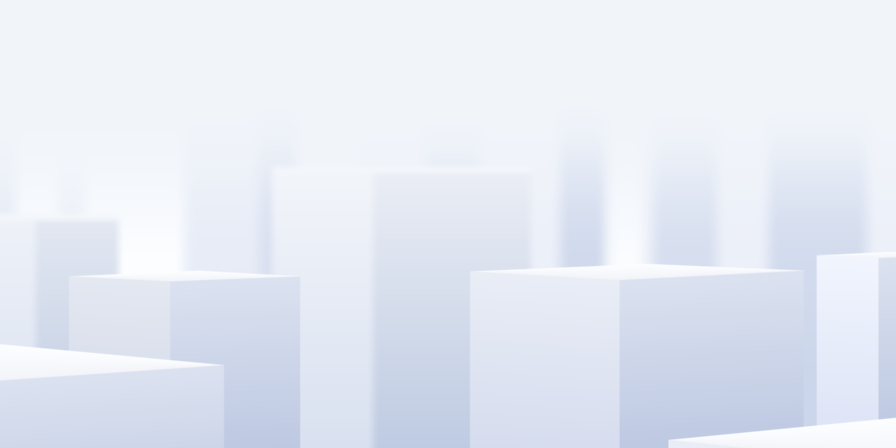
A Shadertoy shader for this background:

```glsl
// Pale blocks standing in bright mist: blurred far columns, two soft mid blocks
// and five crisp front blocks. Each block is two shaded faces split by a ridge,
// under a white top face bounded by two bent lines.

const vec3 SKY = vec3(.945, .96, .98);
const vec3 GLOW = vec3(.985, .993, 1.);
const vec3 MIST_BLUE = vec3(.80, .84, .92);

// Far columns: left, right, top, tint (positive is blue, negative is glow)
const vec4 COLUMNS[11] = vec4[11](
    vec4(-.10, .41, .77, -1.), vec4(-.10, .035, .74, .60),
    vec4(.13, .19, .68, .65), vec4(.42, .57, .78, .15),
    vec4(.575, .66, .79, .60), vec4(.67, .80, .76, -.60),
    vec4(.95, 1.07, .75, .80), vec4(1.25, 1.35, .79, .85),
    vec4(1.36, 1.435, .76, -.95), vec4(1.46, 1.60, .77, .70),
    vec4(1.715, 1.935, .78, .80));

// Soft coverage of the span from a to b
float span(float x, float a, float b, float blur) {
    return smoothstep(a - blur, a + blur, x) * (1. - smoothstep(b - blur, b + blur, x));
}

// Height at x of the line a-b-c, bent at b
float bentLine(float x, vec2 a, vec2 b, vec2 c) {
    return x < b.x ? mix(a.y, b.y, (x - a.x) / (b.x - a.x))
                   : mix(b.y, c.y, (x - b.x) / (c.x - b.x));
}

// Sky, low haze and the far columns
vec3 mist(vec2 p) {
    vec3 col = mix(SKY, vec3(.925, .94, .975), smoothstep(.75, .42, p.y));
    col = mix(col, vec3(.79, .83, .91), smoothstep(.42, .12, p.y));
    for (int i = 0; i < 11; i++) {
        vec4 c = COLUMNS[i];
        float cover = span(p.x, c.x, c.y, .025) * smoothstep(0., .38, c.z - p.y);
        col = mix(col, c.w > 0. ? MIST_BLUE : GLOW, cover * abs(c.w));
    }
    return col;
}

// Out-of-focus block with a faint bright rim
vec3 softBlock(vec3 col, vec2 p, float left, float ridge, float right, float top) {
    float h = p.y / .62;
    vec3 light = mix(vec3(.85, .88, .94), vec3(.95, .96, .98), h);
    vec3 dark = mix(vec3(.745, .795, .885), vec3(.92, .932, .96), h);
    vec3 face = mix(light, dark, smoothstep(ridge - .015, ridge + .015, p.x));
    face = mix(face, vec3(.955, .965, .98), smoothstep(top - .025, top - .004, p.y));
    float cover = span(p.x, left, right, .014) * smoothstep(top + .012, top - .012, p.y);
    return mix(col, face, cover);
}

// Crisp block: left, ridge and right corners in front, peak corner behind
vec3 block(vec3 col, vec2 p, vec2 left, vec2 ridge, vec2 right, vec2 peak, float lift) {
    float px = 1. / iResolution.y;
    float front = bentLine(p.x, left, ridge, right);
    float back = bentLine(p.x, left, peak, right);
    float depth = max(front - p.y, 0.);

    vec3 light = vec3(.915, .93, .965) + lift - depth * vec3(.20, .17, .08);
    vec3 dark = vec3(.86, .885, .94) - depth * vec3(.31, .26, .145);
    vec3 face = mix(light, dark, smoothstep(-px, px, p.x - ridge.x));
    vec3 top = mix(vec3(.95, .957, .975), vec3(.99, .993, 1.),
                   clamp((p.y - front) / max(back - front, .002), 0., 1.));
    face = mix(face, top, smoothstep(-px, px, p.y - front));

    float cover = span(p.x, left.x, right.x, px) * smoothstep(-px, px, back - p.y);
    return mix(col, face, cover);
}

void mainImage(out vec4 fragColor, in vec2 fragCoord) {
    // Canvas is 2 wide and 1 high
    vec2 p = fragCoord / iResolution.xy * vec2(2., 1.);
    vec3 col = mist(p);

    // Mid distance
    col = softBlock(col, p, -.2, .08, .265, .522);
    col = softBlock(col, p, .608, .833, 1.185, .628);

    // Foreground, back to front
    col = block(col, p, vec2(.154, .383), vec2(.38, .372),
                vec2(.67, .383), vec2(.443, .396), -.02);
    col = block(col, p, vec2(1.823, .43), vec2(1.961, .424),
                vec2(2.15, .432), vec2(1.99, .438), .03);
    col = block(col, p, vec2(1.049, .394), vec2(1.383, .375),
                vec2(1.794, .396), vec2(1.445, .411), 0.);
    col = block(col, p, vec2(-.5, .19), vec2(-.26, .133),
                vec2(.5, .185), vec2(-.26, .256), 0.);
    col = block(col, p, vec2(1.492, .018), vec2(2.344, -.07),
                vec2(2.8, 0.), vec2(2.344, .101), 0.);

    fragColor = vec4(col, 1.);
}
```
